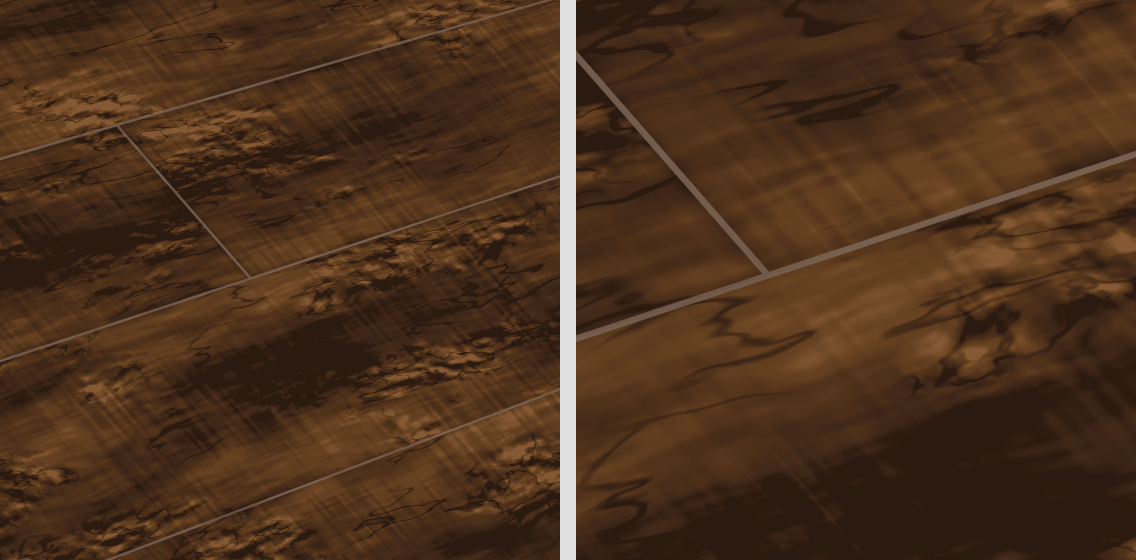
Left: the whole. Right: its middle third, enlarged.
Give the GLSL for this texture, as a WebGL 1 fragment shader.

```glsl
precision highp float;
uniform vec2 u_resolution;

// Wood tones, dark to light, and the bevel between planks
const vec3 DARK = vec3(0.17, 0.10, 0.06);
const vec3 UMBER = vec3(0.25, 0.155, 0.095);
const vec3 BROWN = vec3(0.31, 0.19, 0.10);
const vec3 AMBER = vec3(0.39, 0.25, 0.125);
const vec3 TAN = vec3(0.52, 0.35, 0.20);
const vec3 SEAM = vec3(0.49, 0.40, 0.34);

// Floor perspective and plank layout
const vec2 VANISH = vec2(9.0, 3.325);       // where the long seams meet
const vec3 ROWS = vec3(-0.0727, 0.4605, 0.0924); // seam height, row pitch, shrink
const vec2 JOINT = vec2(0.4466, 0.5039);    // foot of the end joint
const float JOINT_LEAN = 0.872;
const float PLANK_LENGTH = 3.6;
const float STAGGER = 1.2;
const vec2 WOOD_SCALE = vec2(0.8, 0.36);    // plank units to canvas units
const float SEAM_HALF = 0.0018;
const float SAW_STRENGTH = 0.30;

float hash(vec2 p) {
  vec3 q = fract(p.xyx * 0.1031);
  q += dot(q, q.yzx + 33.33);
  return fract((q.x + q.y) * q.z);
}

float noise(vec2 p) {
  vec2 i = floor(p), f = fract(p);
  f = f * f * (3.0 - 2.0 * f);
  return mix(mix(hash(i), hash(i + vec2(1.0, 0.0)), f.x),
             mix(hash(i + vec2(0.0, 1.0)), hash(i + 1.0), f.x), f.y);
}

float fbm(vec2 p) {
  float sum = 0.0, amp = 0.53;
  for (int i = 0; i < 4; i++) {
    sum += amp * noise(p);
    p = mat2(1.9, 0.4, -0.4, 1.9) * p + 7.3;
    amp *= 0.5;
  }
  return sum;
}

vec3 woodColor(float tone) {
  vec3 c = mix(DARK, UMBER, smoothstep(0.0, 0.27, tone));
  c = mix(c, BROWN, smoothstep(0.25, 0.48, tone));
  c = mix(c, AMBER, smoothstep(0.45, 0.75, tone));
  return mix(c, TAN, smoothstep(0.72, 1.1, tone));
}

// g: position in the wood; across: 0 to 1 over the plank; bandAt: dark heartwood
float woodTone(vec2 g, float across, float bandAt) {
  float wave = fbm(g * vec2(3.0, 5.0));
  vec2 w = g + vec2(0.0, 0.05 * (wave - 0.5));

  // Broad shading and a wandering dark band
  float tone = 0.54 + 1.15 * (fbm(w * vec2(3.2, 11.0)) - 0.5);
  float band = (across - bandAt + 0.5 * (wave - 0.5)) / 0.21;
  tone -= 0.36 * exp(-band * band);

  // Fibres along the plank
  tone += 0.55 * (fbm(w * vec2(14.0, 75.0) + 5.0) - 0.5);
  tone += 0.18 * (noise(w * vec2(30.0, 210.0)) - 0.5);

  // Saw marks across the plank, in patches
  float patches = 0.35 + 0.65 * smoothstep(0.35, 0.65, noise(g * vec2(7.0, 9.0) + 31.0));
  float saw = noise(vec2(g.x * 150.0, g.y * 11.0));
  float scratch = noise(vec2(g.x * 230.0 + 9.0, g.y * 16.0));
  tone += SAW_STRENGTH * patches * (saw - 0.5 + 0.7 * pow(scratch, 6.0));

  // Gnarled, chipped clusters lit from one side
  float gnarl = smoothstep(0.52, 0.74, fbm(w * vec2(5.0, 13.0) + 61.0));
  vec2 k = w * vec2(30.0, 62.0) + 3.0 * wave;
  float relief = fbm(k) - fbm(k + vec2(0.3, 0.5));
  float ridge = abs(fbm(k * 0.8 + 17.0) - 0.5);
  tone += gnarl * (2.2 * relief + 0.10 - 0.55 * smoothstep(0.06, 0.0, ridge));

  // Dark splits following the grain
  float split = abs(fbm(w * vec2(6.0, 30.0) + 83.0) - 0.5);
  float splitArea = smoothstep(0.55, 0.75, noise(g * vec2(6.0, 15.0) + 47.0));
  return tone - 0.5 * splitArea * smoothstep(0.03, 0.0, split);
}

void main() {
  float size = min(u_resolution.x, u_resolution.y);
  vec2 p = gl_FragCoord.xy / size;
  float pixel = 1.0 / size;

  // Perspective floor coordinates: u along the planks, v across the rows
  float height = p.y - p.x * (VANISH.y - p.y) / (VANISH.x - p.x);
  float depth = ROWS.y - ROWS.z * height;
  float v = (height - ROWS.x) / depth;
  float u = p.x - JOINT.x + JOINT_LEAN * (p.y - JOINT.y);

  // Staggered planks
  float row = floor(v);
  float along = (u - (row - 1.0) * STAGGER) / PLANK_LENGTH;
  float column = floor(along);
  float bandAt = mix(0.40, 0.62, mod(row + column, 2.0));
  vec2 seed = vec2(hash(vec2(row, column) + 20.0), hash(vec2(column, row) + 57.0)) * 40.0;
  float tone = woodTone(vec2(u, v) * WOOD_SCALE + seed, v - row, bandAt);

  // Distance to the nearest seam in canvas units
  float rowPitch = depth * depth / (ROWS.y - ROWS.z * ROWS.x);
  float longSeam = abs(fract(v + 0.5) - 0.5) * rowPitch * 0.94;
  float endSeam = abs(fract(along + 0.5) - 0.5) * PLANK_LENGTH / length(vec2(1.0, JOINT_LEAN));
  float seam = min(longSeam, endSeam);

  // Darkened edges and a pale, slightly worn bevel
  tone -= 0.16 * smoothstep(0.016, 0.0, seam);
  float wear = 0.68 + 0.27 * noise(vec2(u, v) * 14.0);
  float line = 1.0 - smoothstep(SEAM_HALF - pixel * 0.5, SEAM_HALF + pixel, seam);
  gl_FragColor = vec4(mix(woodColor(tone), SEAM, line * wear), 1.0);
}
```
